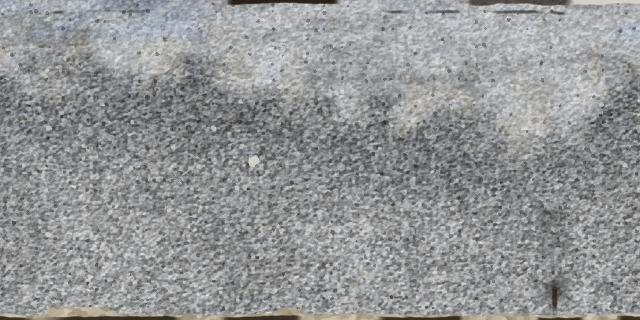
Give the GLSL for this texture, as a Shadertoy shader.

```glsl
// Weathered grey stone block: pale worn top, dark wavy soot band, gritty lower face.
const vec3 PALE = vec3(0.685, 0.692, 0.700);
const vec3 FACE = vec3(0.588, 0.593, 0.596);
const vec3 SOOT = vec3(0.470, 0.478, 0.486);
const vec3 BLUE = vec3(0.640, 0.690, 0.760);
const vec3 WARM = vec3(0.690, 0.680, 0.645);
const vec3 CHIP = vec3(0.820, 0.815, 0.790);
const vec3 GAP = vec3(0.160, 0.130, 0.100);
const vec3 MORTAR = vec3(0.700, 0.660, 0.570);
const float GRAIN_SCALE = 95.0;
const float GRAIN_CONTRAST = 0.30;
const float RELIEF_CONTRAST = 0.20;
const float CHIP_SCALE = 15.0;
const float PIT_SCALE = 38.0;

float hash(vec2 p) {
    vec3 q = fract(vec3(p.xyx) * 0.1031);
    q += dot(q, q.yzx + 33.33);
    return fract((q.x + q.y) * q.z);
}

float noise(vec2 p) {
    vec2 i = floor(p), f = fract(p);
    f = f * f * (3.0 - 2.0 * f);
    return mix(mix(hash(i), hash(i + vec2(1, 0)), f.x),
               mix(hash(i + vec2(0, 1)), hash(i + vec2(1, 1)), f.x), f.y);
}

float fbm(vec2 p) {
    float sum = 0.0, amp = 0.5;
    for (int i = 0; i < 5; i++) {
        sum += amp * noise(p);
        p = mat2(1.6, 1.2, -1.2, 1.6) * p + 17.3;
        amp *= 0.5;
    }
    return sum;
}

// Random tone per cell, blended softly across cell borders
float grains(vec2 p) {
    vec2 cell = floor(p);
    float sum = 0.0, total = 0.0;
    for (int y = -1; y <= 1; y++)
    for (int x = -1; x <= 1; x++) {
        vec2 id = cell + vec2(x, y);
        vec2 d = id + vec2(hash(id + 3.1), hash(id + 71.7)) - p;
        float w = exp(-9.0 * dot(d, d));
        sum += w * hash(id + 29.4);
        total += w;
    }
    return sum / total - 0.5;
}

// Sparse irregular spots; radius is in cell units
float spots(vec2 p, float chance, float radius) {
    vec2 id = floor(p);
    vec2 centre = 0.3 + 0.4 * vec2(hash(id + 5.2), hash(id + 8.9));
    float r = radius * mix(0.5, 1.0, hash(id + 13.0));
    float d = length(fract(p) - centre) + 0.12 * (noise(p * 9.0) - 0.5);
    return step(hash(id + 41.0), chance) * (1.0 - smoothstep(r - 0.03, r + 0.04, d));
}

float span(float x, float a, float b) {
    return smoothstep(a, a + 0.03, x) * (1.0 - smoothstep(b - 0.03, b, x));
}

void mainImage(out vec4 fragColor, in vec2 fragCoord) {
    vec2 p = fragCoord / iResolution.y;
    p.x *= 2.0 * iResolution.y / iResolution.x;
    float aa = 1.0 / iResolution.y;
    float broad = fbm(p * 3.5 + 4.0) - 0.48;
    float patchy = fbm(p * 11.0 + 31.0) - 0.48;

    // Soot band dips to the right and rises again at the far edge
    float rim = 0.79 - 0.16 * smoothstep(0.4, 1.65, p.x) + 0.11 * smoothstep(1.72, 1.95, p.x);
    float h = p.y - rim + 0.16 * broad + 0.20 * patchy;
    float worn = smoothstep(-0.07, 0.06, h);
    float soot = smoothstep(-0.42, -0.08, h);
    vec3 col = mix(mix(FACE, SOOT, soot), PALE, worn);

    // Blue and warm staining on the worn part, darker streaks near the top
    float blue = smoothstep(0.0, 0.2, fbm(p * vec2(4.0, 11.0) + 9.0) - 0.46);
    col = mix(col, BLUE, 0.55 * blue * smoothstep(0.78, 0.92, p.y));
    float warm = smoothstep(0.0, 0.16, fbm(p * 13.0 + 57.0) - 0.47);
    col = mix(col, WARM, 0.6 * warm * smoothstep(0.16, 0.0, abs(h - 0.03)));
    col -= 0.11 * smoothstep(0.0, 0.2, fbm(p * vec2(5.0, 16.0) + 77.0) - 0.48) * worn;
    col += 0.10 * broad + 0.16 * patchy;

    // Grit: slightly flattened grains with light from the upper left
    vec2 g = p * GRAIN_SCALE * vec2(0.9, 1.15);
    float rough = mix(1.0, 0.62, worn);
    float relief = noise(g * 1.3) - noise(g * 1.3 + vec2(-0.5, 0.6));
    col += rough * (GRAIN_CONTRAST * grains(g) + RELIEF_CONTRAST * relief);
    col += rough * 0.10 * (noise(p * 230.0) - 0.5);
    col += 0.018 * vec3(1.0, 0.1, -1.0) * (noise(p * 60.0 + 12.0) - 0.5);

    // Dark pits, pale chips and one large chip
    col = mix(col, col * 0.66, spots(p * PIT_SCALE, 0.22 * rough, 0.24));
    col = mix(col, CHIP, 0.8 * spots(p * CHIP_SCALE + 0.37, 0.14, 0.11));
    float chip = length((p - vec2(0.79, 0.497)) * vec2(1.0, 1.15)) + 0.014 * (noise(p * 70.0) - 0.5);
    col = mix(col, CHIP, 1.0 - smoothstep(0.015, 0.019, chip));

    // Stained fissure at the lower right
    vec2 f = p - vec2(1.72 + 0.03 * (noise(vec2(p.y * 22.0, 2.0)) - 0.5), 0.0);
    float stain = exp(-pow(f.x / 0.045, 2.0)) * span(p.y, 0.02, 0.36);
    col *= 1.0 - 0.42 * stain * smoothstep(-0.05, 0.12, patchy);
    float slit = smoothstep(0.008 + aa, 0.004, abs(f.x)) * span(p.y, 0.02, 0.12);
    col = mix(col, GAP, 0.85 * slit);

    // Thin broken crack below the top edge
    float crackY = 0.962 + 0.018 * (fbm(vec2(p.x * 9.0, 6.0)) - 0.5);
    float crack = smoothstep(0.005 + aa, 0.001, abs(p.y - crackY));
    crack *= max(span(p.x, 0.15, 0.46), span(p.x, 1.18, 1.78)) * smoothstep(0.3, 0.55, noise(p * 17.0));
    col = mix(col, col * 0.5, crack);

    // Upper joint: dark gap in the middle, pale neighbour at the right
    float wobble = 0.016 * (fbm(vec2(p.x * 14.0, 3.0)) - 0.5);
    float top = smoothstep(-aa, aa, p.y - 0.987 - wobble);
    col = mix(col, GAP, top * max(span(p.x, 0.70, 1.07), 0.7 * span(p.x, 1.45, 1.79)));
    col = mix(col, CHIP, top * smoothstep(1.78, 1.80, p.x));

    // Lower joint: mortar lumps above a dark line
    float lump = 0.022 * span(p.x, 0.13, 0.36) + 0.017 * span(p.x, 0.85, 0.95);
    float base = 0.012 + wobble + lump;
    col = mix(col, MORTAR + 0.25 * grains(g * 0.6), smoothstep(aa, -aa, p.y - base - 0.006));
    float dark = smoothstep(aa, -aa, p.y - 0.010 - wobble) * smoothstep(0.3, 0.5, noise(vec2(p.x * 8.0, 9.0)));
    col = mix(col, GAP, 0.9 * dark);

    fragColor = vec4(clamp(col, 0.0, 1.0), 1.0);
}
```
